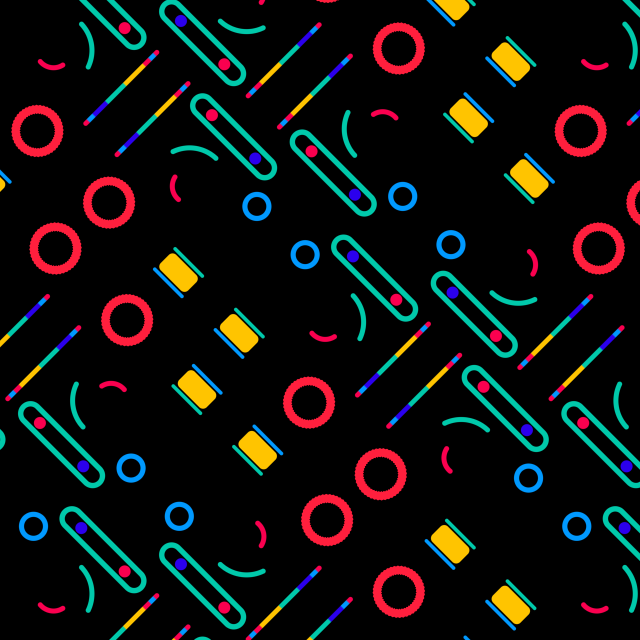
This pattern is drawn by a Shadertoy shader. Its source:

```glsl
// Diagonal lattice of retro confetti: pills, striped bars, rings, arcs and blocks on black.
#define REPEATS 1.178              // repeats across the canvas
#define ORIGIN vec2(0.3408, 0.8598) // centre of half-turn symmetry
#define STROKE 0.0070              // half width of outlines and arcs
#define RIPPLE 0.0008              // roughness of the red ring edges
#define TEAL vec3(0.00, 0.79, 0.67)
#define RED vec3(1.00, 0.12, 0.24)
#define PINK vec3(0.98, 0.00, 0.31)
#define YELLOW vec3(1.00, 0.77, 0.00)
#define BLUE vec3(0.00, 0.60, 1.00)
#define INDIGO vec3(0.17, 0.00, 0.93)

float pixel; // one pixel in cell units

// Offset to the nearest lattice copy of a point
vec2 wrap(vec2 q) { return q - round(q); }

void paint(inout vec3 col, vec3 ink, float d) {
    col = mix(col, ink, smoothstep(0.7, -0.7, d / pixel));
}

// Distance to a segment of half length h along x
float sdSegment(vec2 q, float h) {
    return length(vec2(max(abs(q.x) - h, 0.0), q.y));
}

float sdRoundBox(vec2 q, vec2 h, float r) {
    vec2 e = abs(q) - h + r;
    return length(max(e, 0.0)) + min(max(e.x, e.y), 0.0) - r;
}

// Distance to an arc of radius r, centred on a direction
float sdArc(vec2 q, float dir, float halfAngle, float r) {
    float t = mod(atan(q.y, q.x) - dir + 3.14159, 6.28318) - 3.14159;
    t = dir + clamp(t, -halfAngle, halfAngle);
    return length(q - r * vec2(cos(t), sin(t)));
}

// Outlined pill with two dots and a pair of arcs
void pill(inout vec3 col, vec2 q, float mirror) {
    q.x *= mirror;
    paint(col, TEAL, abs(sdSegment(q, 0.1144) - 0.0255) - STROKE);
    paint(col, INDIGO, length(q + vec2(0.0798, 0.0)) - 0.0156);
    paint(col, PINK, length(q - vec2(0.0798, 0.0)) - 0.0156);
    vec2 c = q - vec2(-0.010, 0.172);
    paint(col, TEAL, sdArc(c, -0.94, 0.60, 0.100) - STROKE * 0.93);
    paint(col, PINK, sdArc(c, 0.94, 0.72, 0.045) - STROKE * 0.93);
}

// Thin bar along y, banded in colour
void bar(inout vec3 col, vec2 q) {
    float t = q.y / 0.276 + 0.5;
    float w = pixel / 0.276;
    vec3 ink = PINK;
    ink = mix(ink, BLUE, smoothstep(-w, w, t - 0.060));
    ink = mix(ink, INDIGO, smoothstep(-w, w, t - 0.135));
    ink = mix(ink, TEAL, smoothstep(-w, w, t - 0.305));
    ink = mix(ink, YELLOW, smoothstep(-w, w, t - 0.545));
    ink = mix(ink, PINK, smoothstep(-w, w, t - 0.805));
    ink = mix(ink, BLUE, smoothstep(-w, w, t - 0.880));
    ink = mix(ink, PINK, smoothstep(-w, w, t - 0.945));
    paint(col, ink, sdSegment(q.yx, 0.131) - 0.0062);
}

void redRing(inout vec3 col, vec2 q) {
    float rough = RIPPLE * sin(44.0 * atan(q.y, q.x));
    paint(col, RED, abs(length(q) - 0.0562) - 0.0111 + rough);
}

void blueRing(inout vec3 col, vec2 q) {
    paint(col, BLUE, abs(length(q) - 0.0312) - 0.0067);
}

// Rounded block between two short lines
void block(inout vec3 col, vec2 q) {
    paint(col, YELLOW, sdRoundBox(q, vec2(0.0505, 0.0285), 0.014));
    paint(col, TEAL, sdSegment(q - vec2(0.0, 0.0375), 0.050) - 0.0047);
    paint(col, BLUE, sdSegment(q + vec2(0.0, 0.0375), 0.050) - 0.0047);
}

void mainImage(out vec4 fragColor, in vec2 fragCoord) {
    // Diagonal axes: x runs down-right, y runs up-right, one cell per unit
    vec2 p = fragCoord / iResolution.y - ORIGIN;
    vec2 cell = REPEATS * vec2(p.x - p.y, p.x + p.y);
    pixel = REPEATS * 1.4142 / iResolution.y;

    vec3 col = vec3(0.0);
    // Each motif appears twice per cell, related by a half turn
    for (int turn = 0; turn < 2; turn++) {
        vec2 q = turn == 0 ? cell : -cell;
        pill(col, wrap(q - vec2(-0.1152, 0.0582)), 1.0);
        pill(col, wrap(q - vec2(0.3652, 0.0586)), -1.0);
        for (int i = 0; i < 2; i++) {
            float k = float(i);
            bar(col, wrap(q - vec2(-0.1816 + 0.115 * k, -0.1748)));
            redRing(col, wrap(q - vec2(-0.2567 + 0.2638 * k, -0.4085)));
            blueRing(col, wrap(q - vec2(0.2862 + 0.1776 * k, -0.1434)));
            block(col, wrap(q - vec2(0.2638 + 0.2233 * k, -0.4095)));
        }
    }
    fragColor = vec4(col, 1.0);
}
```
